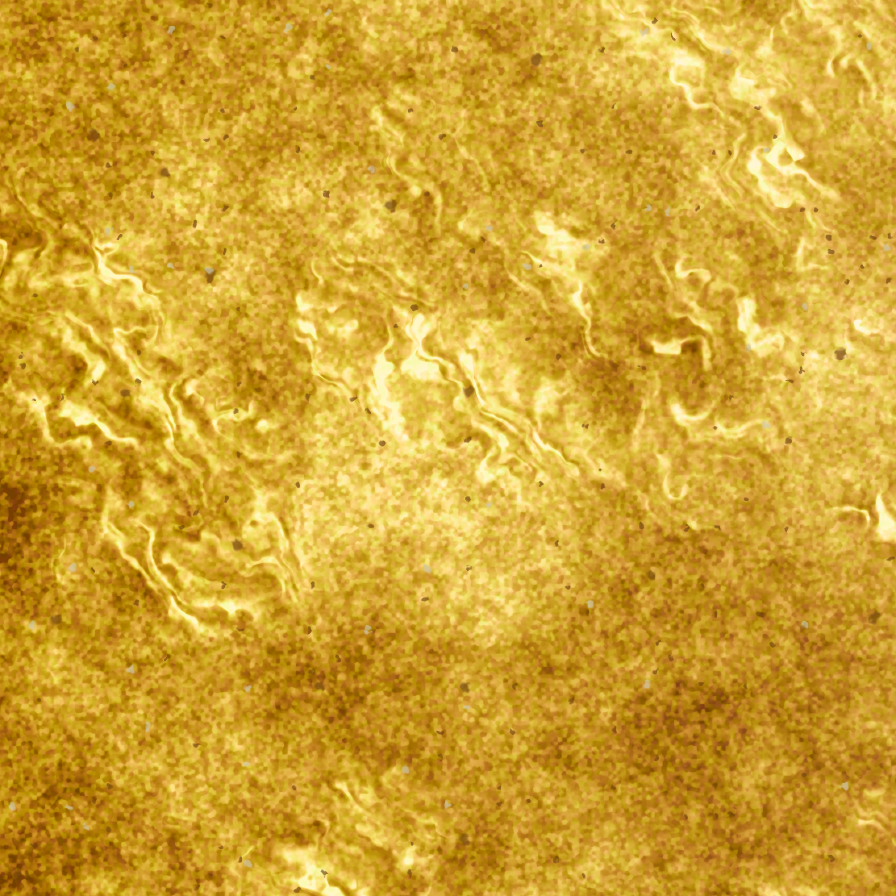
Reproduce this texture procedurally as a Shadertoy shader.

```glsl
// Crumpled gold foil: cellular noise layers add up to one tone value, which a
// gold ramp colours. Cloudy mottling and fine grain cover the sheet; patches of
// diagonal creases are lit from their slope, and a few specks lie on top.

const vec3 BROWN  = vec3(0.47, 0.25, 0.01);
const vec3 BRONZE = vec3(0.68, 0.45, 0.04);
const vec3 OCHRE  = vec3(0.76, 0.56, 0.09);
const vec3 GOLD   = vec3(0.83, 0.65, 0.18);
const vec3 YELLOW = vec3(0.90, 0.75, 0.29);
const vec3 PALE   = vec3(0.98, 0.88, 0.47);
const vec3 GLINT  = vec3(1.00, 0.97, 0.76);
const vec3 DUST   = vec3(0.82, 0.78, 0.66);

const float CLOUD_SCALE  = 3.2;
const float MOTTLE_SCALE = 17.0;
const float GRAIN_SCALE  = 215.0;
const float CLOUD_AMOUNT  = 0.48;
const float MOTTLE_AMOUNT = 0.36;
const float GRAIN_AMOUNT  = 0.56;
const float CREASE_AMOUNT = 1.05;
const float CREASE_ANGLE  = -0.84;
const vec2  CREASE_SCALE  = vec2(19.0, 46.0);

vec3 hash3(vec2 p) {
    vec3 q = fract(vec3(p.xyx) * vec3(0.1031, 0.1030, 0.0973));
    q += dot(q, q.yxz + 33.33);
    return fract((q.xxy + q.yzz) * q.zyx);
}

// Soft cellular noise: random cell values blended by distance, about -2 to 2.
float cells(vec2 p) {
    vec2 id = floor(p);
    float sum = 0.0, total = 0.0;
    for (int y = -1; y <= 1; y++)
    for (int x = -1; x <= 1; x++) {
        vec2 cell = id + vec2(x, y);
        vec3 rnd = hash3(cell + 71.0);
        vec2 d = cell + 0.15 + 0.7 * rnd.xy - p;
        float w = exp(-6.0 * dot(d, d));
        sum += w * rnd.z;
        total += w;
    }
    return (sum / total - 0.5) * 4.2;
}

float layered(vec2 p) {
    float sum = 0.0, amp = 0.8;
    for (int i = 0; i < 3; i++) {
        sum += amp * cells(p);
        p = mat2(1.6, 1.2, -1.2, 1.6) * p + 13.7;
        amp *= 0.62;
    }
    return sum;
}

// Slope of the creased surface, seen across the creases.
float creaseSlope(vec2 q) {
    vec2 lit = vec2(0.12, 0.36);
    float broad = cells(q + lit) - cells(q - lit);
    vec2 f = q * vec2(1.7, 1.9) + 31.0;
    float fine = cells(f + lit) - cells(f - lit);
    return 0.62 * broad + 0.5 * fine;
}

// Sparse spots: one possible spot per grid cell, present in a given share.
float specks(vec2 p, float scale, float share, float radius) {
    vec2 g = p * scale;
    vec3 rnd = hash3(floor(g) + 17.0);
    float d = length(fract(g) - 0.35 - 0.3 * rnd.xy);
    return step(1.0 - share, rnd.z) * (1.0 - smoothstep(0.4 * radius, radius, d));
}

vec3 goldRamp(float t) {
    vec3 c = mix(BROWN, BRONZE, clamp((t + 3.2) / 1.4, 0.0, 1.0));
    c = mix(c, OCHRE,  clamp((t + 1.80) / 0.85, 0.0, 1.0));
    c = mix(c, GOLD,   clamp((t + 0.95) / 0.75, 0.0, 1.0));
    c = mix(c, YELLOW, clamp((t + 0.20) / 0.86, 0.0, 1.0));
    c = mix(c, PALE,   clamp((t - 0.66) / 1.14, 0.0, 1.0));
    return mix(c, GLINT, clamp((t - 1.8) / 1.4, 0.0, 1.0));
}

void mainImage(out vec4 fragColor, in vec2 fragCoord) {
    vec2 p = fragCoord / iResolution.y;

    // Mottling and grain
    float cloud = layered(p * CLOUD_SCALE + 4.0);
    float mottle = layered(p * MOTTLE_SCALE + 9.0);
    float grain = 0.8 * cells(p * GRAIN_SCALE) + 0.55 * cells(p * GRAIN_SCALE * 0.52 + 50.0);

    // Creases: stretched along one diagonal, bent a little, kept to patches
    float c = cos(CREASE_ANGLE), s = sin(CREASE_ANGLE);
    vec2 along = vec2(c * p.x + s * p.y, c * p.y - s * p.x);
    vec2 bend = 0.016 * vec2(mottle, sin(along.x * 23.0 + 2.0 * cloud) + 0.6 * mottle);
    float slope = creaseSlope((along + bend) * CREASE_SCALE + 90.0);
    float field = layered(along * vec2(3.4, 5.2) + 25.0) + 0.25 * mottle;
    float patches = smoothstep(-0.25, 1.35, field);
    float crease = slope * (slope > 0.0 ? 1.25 : 0.6) * (0.14 + patches);

    // Tone: the left side is deeper and has more contrast
    float tone = CLOUD_AMOUNT * cloud + MOTTLE_AMOUNT * mottle
               + GRAIN_AMOUNT * grain * (1.0 - 0.35 * patches)
               + CREASE_AMOUNT * crease + 0.3 * patches;
    tone = tone * mix(1.12, 0.88, p.x) - 0.16 - 0.9 * exp(-p.x * 11.0);
    vec3 col = goldRamp(tone);

    // Tint: paler to the right, with slight colour changes from grain to grain
    float tint = cells(p * GRAIN_SCALE * 0.8 + 140.0);
    col += vec3(0.018, -0.004, 0.035) * tint;
    col.b += 0.06 * (p.x - 0.45) - 0.02 * patches;

    // Dark pits and pale dust
    vec2 rough = p + 0.0012 * vec2(grain, tint);
    float pits = specks(rough, 62.0, 0.035, 0.24) + specks(rough + 3.0, 24.0, 0.03, 0.2);
    col = mix(col, BROWN * 0.85 + 0.04, 0.65 * min(pits, 1.0));
    col = mix(col, DUST, 0.7 * specks(rough + 7.0, 45.0, 0.02, 0.24));

    fragColor = vec4(clamp(col, 0.0, 1.0), 1.0);
}
```
